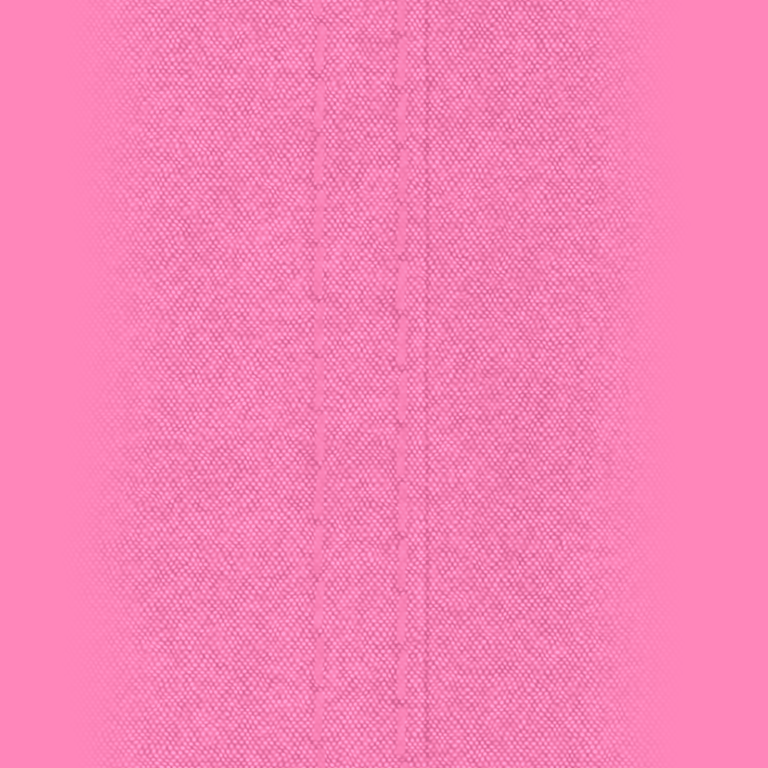
A three.js fragment shader for this texture:

```glsl
varying vec2 vUv;

const float TAU = 6.2831853;
const vec3 PLAIN_PINK = vec3(1.0, 0.525, 0.73);
const vec3 CLOTH_PINK = vec3(0.975, 0.507, 0.706);
const vec3 SHADE_PINK = vec3(0.825, 0.375, 0.57);
const vec3 LIGHT_PINK = vec3(1.0, 0.65, 0.85);

float hash(vec2 p) {
  vec3 q = fract(vec3(p.xyx) * 0.1031);
  q += dot(q, q.yzx + 33.33);
  return fract((q.x + q.y) * q.z);
}

float noise(vec2 p) {
  vec2 cell = floor(p);
  vec2 f = fract(p);
  f = f * f * (3.0 - 2.0 * f);
  float low = mix(hash(cell), hash(cell + vec2(1.0, 0.0)), f.x);
  float high = mix(hash(cell + vec2(0.0, 1.0)), hash(cell + 1.0), f.x);
  return mix(low, high, f.y);
}

float fbm(vec2 p) {
  float sum = 0.0;
  float gain = 0.5;
  for (int i = 0; i < 4; i++) {
    sum += gain * noise(p);
    p = p * 2.03 + 17.0;
    gain *= 0.5;
  }
  return sum / 0.9375;
}

float bell(float x, float width) {
  return exp(-x * x / (width * width));
}

// Rounded thread bumps in staggered rows
float weave(vec2 p, vec2 count) {
  vec2 bend = vec2(noise(p * 60.0), noise(p * 60.0 + 40.0)) - 0.5;
  vec2 q = p * count + bend * vec2(0.55, 0.4);
  float falling = cos(TAU * (q.x + q.y));
  float rising = cos(TAU * (q.x - q.y));
  float rows = cos(TAU * 2.0 * q.y);
  float strength = 0.6 + 0.7 * noise(p * 90.0);
  float grain = noise(p * vec2(170.0, 230.0)) - 0.5;
  return (0.47 * falling + 0.38 * rising + 0.22 * rows) * strength + 0.7 * grain;
}

// x: raised thread, y: shadow beside the thread and in its gaps
vec2 stitchRow(vec2 p, float center, float gapY, float pitch) {
  float along = (p.y - gapY) / pitch;
  float t = fract(along) - 0.5;
  float wobble = (hash(vec2(floor(along), center * 100.0)) - 0.5) * 0.003;
  float ripple = (noise(vec2(p.y * 70.0, center * 90.0)) - 0.5) * 0.003;
  float x = p.x - center - wobble - ripple - t * 0.005;
  float d = length(vec2(x, max(abs(t) - 0.36, 0.0) * pitch));
  float thread = 1.0 - smoothstep(0.0025, 0.0075, d);
  float gap = bell(abs(t) - 0.5, 0.09) * bell(x + 0.003, 0.006);
  float edge = bell(x + 0.0085, 0.0035) + 0.6 * bell(x - 0.009, 0.003);
  return vec2(thread, 0.6 * gap + 0.3 * edge);
}

// Cloth dissolves into plain colour toward both sides
float clothMask(vec2 p) {
  float ragged = (fbm(p * vec2(5.0, 7.0)) - 0.5) * 0.05;
  float left = smoothstep(0.08, 0.24, p.x + ragged);
  float right = 1.0 - smoothstep(0.74, 0.9, p.x + ragged);
  return left * right;
}

vec3 toneColor(float tone) {
  vec3 shaded = mix(CLOTH_PINK, SHADE_PINK, clamp(-tone, 0.0, 1.0));
  return mix(shaded, LIGHT_PINK, clamp(tone, 0.0, 1.0));
}

void main() {
  vec2 p = vUv;

  // Fabric relief and broad unevenness
  float tone = weave(p, vec2(124.0, 92.0)) * 0.95;
  tone += (fbm(p * vec2(9.0, 13.0)) - 0.5) * 0.25;
  tone -= 0.08 * bell(p.x - 0.65, 0.1);

  // Puckers between the stitched rows
  float band = smoothstep(0.405, 0.425, p.x) * (1.0 - smoothstep(0.51, 0.53, p.x));
  tone += band * (noise(p * vec2(12.0, 55.0)) - 0.5) * 0.18;

  // Folded seam with a soft ridge
  float seamX = 0.556 + (noise(vec2(p.y * 18.0, 3.0)) - 0.5) * 0.002;
  tone -= 0.45 * bell(p.x - seamX, 0.0028);
  tone += 0.12 * bell(p.x - seamX + 0.008, 0.005);

  // Two rows of raised stitching
  vec2 leftRow = stitchRow(p, 0.416, 0.611, 0.0725);
  vec2 rightRow = stitchRow(p, 0.524, 0.5925, 0.0725);
  float thread = max(leftRow.x, rightRow.x);
  tone -= 0.65 * (leftRow.y + rightRow.y);
  float threadTone = 0.08 + 0.45 * (noise(p * vec2(150.0, 100.0)) - 0.5);
  tone = mix(tone, threadTone, thread * 0.75);

  gl_FragColor = vec4(mix(PLAIN_PINK, toneColor(tone), clothMask(p)), 1.0);
}
```
